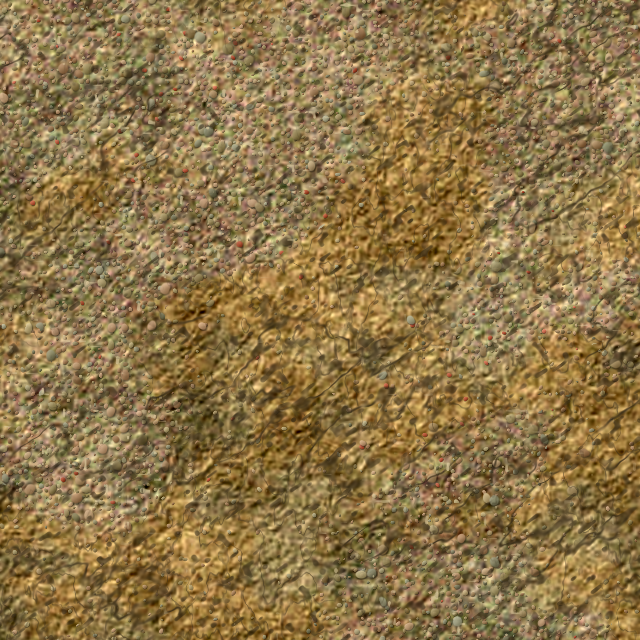
This texture is drawn by a three.js fragment shader. Its source:

```glsl
// Weathered ochre ground: smooth clay patches, pale gravel and dark cracks.
// Warped value noise gives a side-lit relief; jittered cells scatter the pebbles,
// and thin ridges of noise stretched along a diagonal cut the cracks.
varying vec2 vUv;

float hash(vec2 p) {
  return fract(sin(dot(p, vec2(127.1, 311.7))) * 43758.5453);
}

float noise(vec2 p) {
  vec2 i = floor(p), f = fract(p);
  f = f * f * (3.0 - 2.0 * f);
  return mix(mix(hash(i), hash(i + vec2(1.0, 0.0)), f.x),
             mix(hash(i + vec2(0.0, 1.0)), hash(i + 1.0), f.x), f.y);
}

float fbm(vec2 p) {
  float sum = 0.0, amp = 0.533;
  for (int i = 0; i < 4; i++) {
    sum += amp * noise(p);
    p = mat2(1.6, 1.2, -1.2, 1.6) * p + 17.3;
    amp *= 0.5;
  }
  return sum;
}

// Axes along and across the main diagonal grain
vec2 diagonal(vec2 p) {
  return vec2(dot(p, vec2(0.8, 0.6)), dot(p, vec2(-0.6, 0.8)));
}

// Fine crumbly height field
float relief(vec2 p) {
  vec2 q = p + 0.012 * vec2(noise(p * 38.0), noise(p * 38.0 + 9.0));
  return 0.55 * noise(diagonal(q) * vec2(60.0, 88.0)) + 0.6 * noise(q * 150.0 + 5.0);
}

// Thin dark lines where the noise crosses its middle value
float ridge(vec2 p, float width) {
  return 1.0 - smoothstep(0.0, width, abs(fbm(p) - 0.5));
}

// Lays scattered round stones over the ground, lit from the upper left
vec3 addPebbles(vec3 ground, vec2 p, float scale, float density) {
  vec2 cell = floor(p * scale), f = fract(p * scale);
  vec3 color = ground;
  for (int y = -1; y <= 1; y++) {
    for (int x = -1; x <= 1; x++) {
      vec2 o = vec2(float(x), float(y));
      vec2 id = cell + o + scale;
      float present = step(hash(id + 3.7), density);
      vec2 d = f - o - 0.2 - 0.6 * vec2(hash(id), hash(id + 41.0));
      float turn = 6.28 * hash(id + 13.0);
      d = mat2(cos(turn), sin(turn), -sin(turn), cos(turn)) * d;
      d.x *= 1.0 + 0.6 * hash(id + 29.0);
      float radius = 0.22 + 0.3 * hash(id + 7.0);
      float dist = (length(d) + 0.12 * (noise(p * scale * 3.0) - 0.5)) / radius;
      vec2 toLight = mat2(cos(turn), sin(turn), -sin(turn), cos(turn)) * vec2(-0.6, 0.8);
      float lit = dot(d, toLight) / radius;

      // Mostly tan stones, some pinkish, some grey-green
      float hue = hash(id + 53.0);
      vec3 stone = mix(vec3(0.66, 0.51, 0.37), vec3(0.60, 0.54, 0.36), smoothstep(0.2, 0.6, hue));
      stone = mix(stone, vec3(0.52, 0.52, 0.41), smoothstep(0.75, 0.9, hue));
      stone = mix(stone, vec3(0.72, 0.32, 0.22), step(0.975, hue));
      stone += 0.24 * (hash(id + 71.0) - 0.45) + 0.17 * lit;

      float rim = present * (1.0 - smoothstep(0.85, 1.35, dist));
      float body = present * (1.0 - smoothstep(0.7, 1.05, dist));
      color = mix(color, color * 0.55, rim * smoothstep(0.3, -0.7, lit));
      color = mix(color, stone, 0.85 * body);
    }
  }
  return color;
}

void main() {
  vec2 p = vUv;
  vec2 grain = diagonal(p);
  vec2 warp = 0.03 * vec2(fbm(p * 12.0), fbm(p * 12.0 + 31.0));

  // Broad patches of clay and gravel
  float gravel = smoothstep(0.42, 0.62, fbm(grain * vec2(3.2, 5.5) + 4.0 + warp * 9.0));
  vec3 color = mix(vec3(0.635, 0.49, 0.245), vec3(0.615, 0.52, 0.36), gravel);
  color = mix(color, vec3(0.50, 0.46, 0.31), 0.6 * smoothstep(0.5, 0.7, fbm(p * 9.0 + 60.0)));

  // Side light on the crumbs, speckle and soft stains
  vec2 lightStep = vec2(-0.0015, 0.002);
  float slope = relief(p - lightStep) - relief(p + lightStep);
  float tone = 0.55 * slope + 0.28 * (noise(p * 175.0) - 0.5) + 0.42 * (fbm(p * 13.0) - 0.5);
  color += tone * vec3(1.0, 0.93, 0.8);

  // Faint colour flecks, strongest in the gravel
  vec3 fleck = vec3(noise(p * 110.0), noise(p * 110.0 + 20.0), noise(p * 110.0 + 40.0)) - 0.5;
  color += fleck * mix(0.05, 0.13, gravel);

  // Stones crowd the gravel and thin out on the clay
  color = addPebbles(color, p, 105.0, mix(0.08, 0.55, gravel));
  color = addPebbles(color, p + 0.37, 52.0, 0.2 * gravel);

  // Diagonal cracks, finer upright veins and small pits
  float broken = smoothstep(0.42, 0.62, fbm(p * 5.0 + 80.0));
  float cracks = ridge((grain + warp) * vec2(9.0, 19.0), 0.045) * broken;
  float veins = ridge((p + warp) * vec2(34.0, 22.0) + 11.0, 0.05) * (1.0 - 0.7 * gravel);
  float pits = smoothstep(0.7, 0.9, noise(grain * vec2(75.0, 115.0) + 90.0));
  float dark = max(max(0.7 * cracks, 0.42 * veins), 0.6 * pits);
  dark *= 0.6 + 0.6 * noise(p * 90.0 + 50.0);
  color = mix(color, vec3(0.19, 0.15, 0.08), clamp(dark, 0.0, 0.9));

  // Sparse bright chips
  float chips = smoothstep(0.84, 0.95, noise(p * 120.0 + 200.0));
  color = mix(color, vec3(0.86, 0.79, 0.62), chips * mix(0.25, 0.7, gravel));

  gl_FragColor = vec4(clamp(color, 0.0, 1.0), 1.0);
}
```
